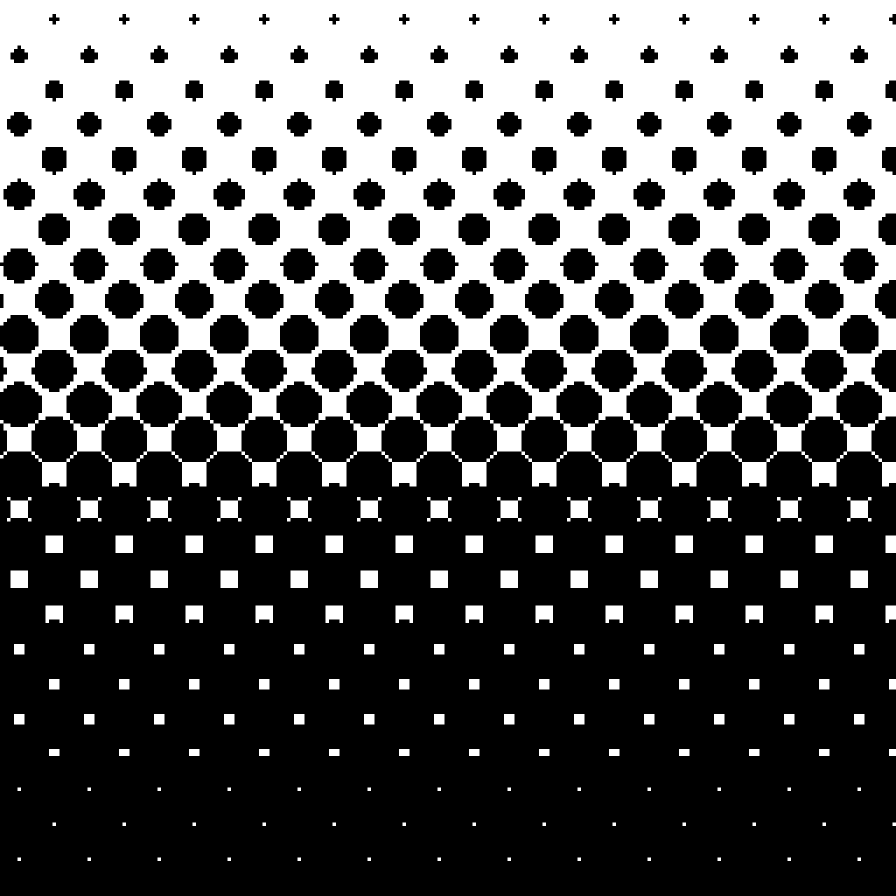
Write a WebGL 1 fragment shader that draws this pattern.

```glsl
precision highp float;
// Halftone fade from white to black: staggered round dots on a coarse block
// grid swell down the canvas until they merge and leave small square gaps.
// Each block compares its distance to the nearest dot with a tone curve.

#define BLOCKS 256.0     // blocks across the canvas
#define PITCH 10.0       // blocks between neighbouring dot rows
#define MARGIN 5.0       // blocks from the top left to the first lattice node
#define INK vec3(0.0)
#define PAPER vec3(1.0)

uniform vec2 u_resolution;

// Rise in squared radius spread evenly between two depths
float rise(float depth, float start, float end, float amount) {
  return amount * clamp((depth - start) / (end - start), 0.0, 1.0);
}

// Squared dot radius, in blocks, at a depth below the top edge
float dotRadiusSquared(float depth) {
  // Separate dots
  float r = rise(depth, 0.0, 50.0, 16.6);
  r += rise(depth, 50.0, 76.0, 9.0);
  r += rise(depth, 76.0, 135.0, 23.2);
  // Merging dots
  r += rise(depth, 135.0, 139.0, 3.3);
  r += rise(depth, 139.0, 150.0, 5.9);
  // Shrinking gaps
  r += rise(depth, 150.0, 175.0, 5.9);
  r += rise(depth, 175.0, 183.0, 4.7);
  r += rise(depth, 183.0, 215.0, 12.3);
  r += rise(depth, 215.0, 216.0, 1.3);
  r += rise(depth, 216.0, 255.0, 17.9);
  return r;
}

// Squared distance to the nearest dot of the staggered lattice
float dotDistanceSquared(vec2 block) {
  vec2 folded = abs(mod(block - MARGIN + PITCH, 2.0 * PITCH) - PITCH);
  vec2 toSide = folded - vec2(PITCH, 0.0);
  vec2 toRow = folded - vec2(0.0, PITCH);
  return min(dot(toSide, toSide), dot(toRow, toRow));
}

// Paper showing at a canvas position, measured from the top left
float paperAt(vec2 uv) {
  vec2 block = floor(vec2(uv.x, 1.0 - uv.y) * BLOCKS);
  return step(dotRadiusSquared(block.y), dotDistanceSquared(block) - 0.001);
}

void main() {
  // Four samples per pixel smooth the block edges at any size
  float paper = 0.0;
  for (int j = 0; j < 2; j++) {
    for (int i = 0; i < 2; i++) {
      vec2 offset = 0.5 * vec2(float(i), float(j)) - 0.25;
      paper += 0.25 * paperAt((gl_FragCoord.xy + offset) / u_resolution);
    }
  }
  gl_FragColor = vec4(mix(INK, PAPER, paper), 1.0);
}
```
